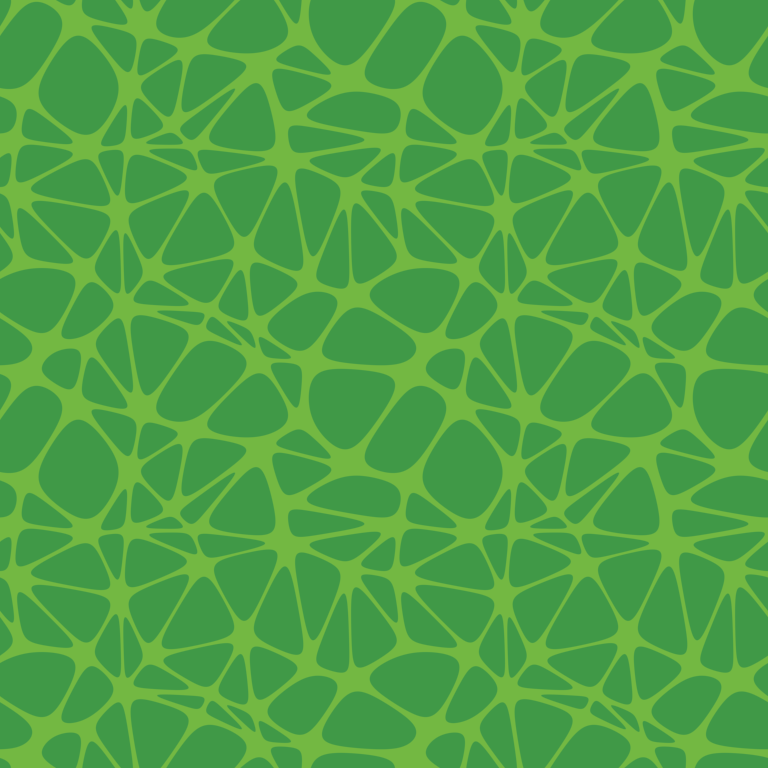
Reproduce this pattern procedurally as a WebGL 2 fragment shader.

```glsl
#version 300 es
precision highp float;
// Seamless mosaic of rounded green shards parted by thin lime veins.

#define REPEATS 2.0      // tiles across and down
#define VEIN 0.0044      // typical vein width, in canvas units
#define VEIN_VARY 0.8    // spread of vein width between shards
#define ROUNDNESS 0.33   // corner softness relative to shard inradius
#define JITTER 0.43      // vertex offset, below 0.5 keeps quads simple
#define SPLIT 0.62       // share of quads cut into two triangles
#define SEED 3.7
#define SHARD_GREEN vec3(0.25, 0.60, 0.28)
#define VEIN_LIME vec3(0.45, 0.72, 0.26)

uniform vec2 u_resolution;
out vec4 fragColor;

// Turned lattice: an integer matrix, so whole tiles map onto lattice points.
const mat2 LATTICE = mat2(5.0, 3.0, -3.0, 5.0);
const float LATTICE_DET = 34.0;

float hash(vec2 p) {
    return fract(sin(dot(p, vec2(127.1, 311.7)) + SEED) * 43758.5453);
}

// Same key for lattice points that are whole tiles apart.
vec2 wrapKey(vec2 id) {
    return floor(mod(id * LATTICE + 0.5, LATTICE_DET));
}

vec2 vertexAt(vec2 id) {
    vec2 key = wrapKey(id);
    vec2 offset = vec2(hash(key), hash(key + 57.3)) * 2.0 - 1.0;
    return id + JITTER * offset;
}

float cross2(vec2 a, vec2 b) {
    return a.x * b.y - a.y * b.x;
}

float doubleArea(vec2 a, vec2 b, vec2 c) {
    return cross2(b - a, c - a);
}

// Coverage of a convex shard; repeat the last corner for a triangle.
float shard(vec2 p, vec2 a, vec2 b, vec2 c, vec2 d, float inset, float pixel) {
    vec2 corners[4] = vec2[4](a, b, c, d);
    float perimeter = distance(a, b) + distance(b, c) + distance(c, d) + distance(d, a);
    float inradius = (doubleArea(a, b, c) + doubleArea(a, c, d)) / perimeter;
    float softness = max(ROUNDNESS * inradius, 0.01);

    // Exponential smooth minimum of the edge distances, with its gradient.
    float weightSum = 0.0;
    vec2 gradient = vec2(0.0);
    for (int i = 0; i < 4; i++) {
        vec2 edge = corners[(i + 1) % 4] - corners[i];
        float len = length(edge);
        if (len < 1e-4) continue;
        vec2 normal = vec2(-edge.y, edge.x) / len;
        float weight = exp(clamp(-dot(p - corners[i], normal) / softness, -40.0, 40.0));
        weightSum += weight;
        gradient += weight * normal;
    }
    float depth = -softness * log(weightSum) - inset;
    float slope = max(length(gradient) / weightSum, 0.15);
    return smoothstep(-0.8, 0.8, depth / (slope * pixel));
}

// One lattice quad, left whole or cut along its better diagonal.
float quadShards(vec2 p, vec2 id, float pixel, float scale) {
    vec2 a = vertexAt(id);
    vec2 b = vertexAt(id + vec2(1.0, 0.0));
    vec2 c = vertexAt(id + vec2(1.0, 1.0));
    vec2 d = vertexAt(id + vec2(0.0, 1.0));
    vec2 key = wrapKey(id);
    float vary = 1.0 + VEIN_VARY * (hash(key + 19.1) - 0.5);
    float inset = 0.5 * VEIN * scale * vary;

    float cutAC = min(doubleArea(a, b, c), doubleArea(a, c, d));
    float cutBD = min(doubleArea(a, b, d), doubleArea(b, c, d));
    bool convex = min(cutAC, cutBD) > 0.03;
    if (convex && hash(key + 83.9) > SPLIT)
        return shard(p, a, b, c, d, inset, pixel);
    if (cutAC > cutBD)
        return max(shard(p, a, b, c, c, inset, pixel),
                   shard(p, a, c, d, d, inset, pixel));
    return max(shard(p, a, b, d, d, inset, pixel),
               shard(p, b, c, d, d, inset, pixel));
}

void main() {
    vec2 uv = gl_FragCoord.xy / u_resolution;
    float scale = REPEATS * sqrt(LATTICE_DET);
    float pixel = scale / min(u_resolution.x, u_resolution.y);
    vec2 p = LATTICE * (uv * REPEATS);
    vec2 base = floor(p);

    // Jittered quads reach at most one lattice cell away.
    float coverage = 0.0;
    for (int y = -1; y <= 1; y++)
        for (int x = -1; x <= 1; x++)
            coverage = max(coverage, quadShards(p, base + vec2(x, y), pixel, scale));

    fragColor = vec4(mix(VEIN_LIME, SHARD_GREEN, coverage), 1.0);
}
```
